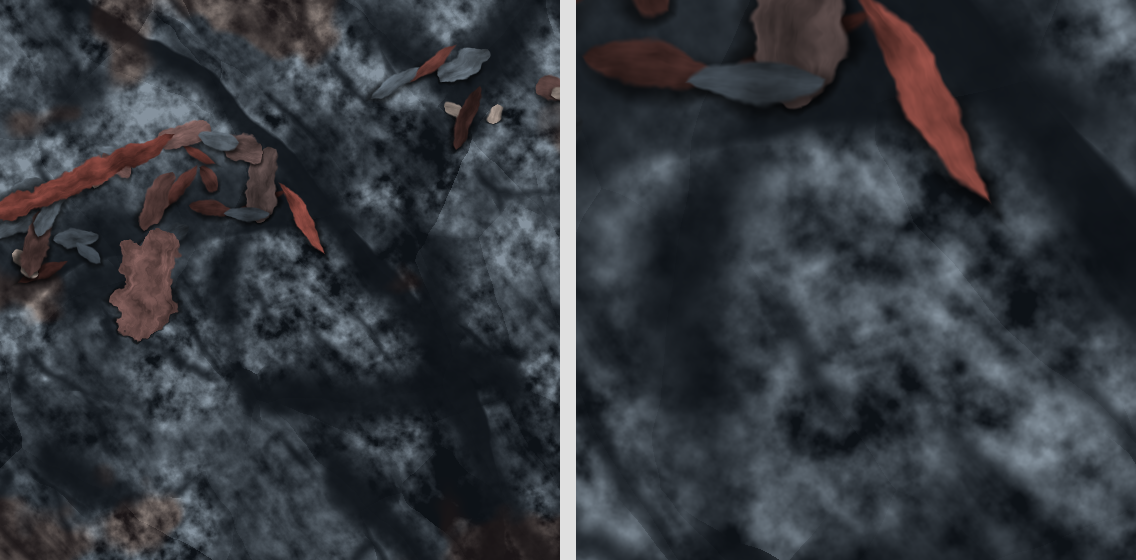
Left, the full canvas; right, a detail of the centre.
Reproduce this texture procedurally as a WebGL 2 fragment shader.

```glsl
#version 300 es
precision highp float;
// Dark fractured slate with mottled faces, deep crevices and rust-red bark litter.

uniform vec2 u_resolution;
out vec4 outColor;

const vec3 SLATE_DARK = vec3(0.080, 0.100, 0.122);
const vec3 SLATE_PALE = vec3(0.42, 0.465, 0.505);
const vec3 EARTH_DARK = vec3(0.14, 0.11, 0.11);
const vec3 EARTH_PALE = vec3(0.47, 0.41, 0.38);
const vec3 BARK_RED   = vec3(0.36, 0.19, 0.17);
const vec3 BARK_GREY  = vec3(0.41, 0.34, 0.335);
const vec3 CHIP_PALE  = vec3(0.58, 0.53, 0.50);
const vec2 SLAB_SCALE = vec2(1.9, 3.3);   // cells along and across the bedding
const vec2 FACET_SCALE = vec2(4.2, 8.5);
const float BEDDING_ANGLE = -0.88;
const float BASE_TONE = 0.52;
const float MOTTLE_GAIN = 1.25;
const float GRAIN_GAIN = 1.3;
const float FLECK_GAIN = 0.85;
const float SOFT_EDGE = 0.0022;
const int LITTER_COUNT = 32;

float hash(vec2 p) {
  p = fract(p * vec2(123.34, 456.21));
  p += dot(p, p + 45.32);
  return fract(p.x * p.y);
}

mat2 rotate(float a) {
  float c = cos(a), s = sin(a);
  return mat2(c, s, -s, c);
}

float noise(vec2 p) {
  vec2 i = floor(p), f = fract(p);
  f = f * f * (3.0 - 2.0 * f);
  return mix(mix(hash(i), hash(i + vec2(1, 0)), f.x),
             mix(hash(i + vec2(0, 1)), hash(i + vec2(1, 1)), f.x), f.y);
}

float fbm(vec2 p) {
  float sum = 0.0, amp = 0.533;
  for (int i = 0; i < 4; i++) {
    sum += amp * noise(p);
    p = rotate(0.6) * p * 2.03 + 7.1;
    amp *= 0.5;
  }
  return sum;
}

// Cellular slabs: xy = offset to the cell centre, z = border distance, w = cell hash
vec4 slabs(vec2 p) {
  vec2 base = floor(p), near = vec2(9.0), next = vec2(9.0);
  float id = 0.0;
  for (int y = -1; y <= 1; y++)
    for (int x = -1; x <= 1; x++) {
      vec2 cell = base + vec2(x, y);
      vec2 r = cell + 0.1 + 0.8 * vec2(hash(cell + 3.7), hash(cell + 18.3)) - p;
      if (dot(r, r) < dot(near, near)) { next = near; near = r; id = hash(cell + 31.9); }
      else if (dot(r, r) < dot(next, next)) next = r;
    }
  return vec4(near, dot(0.5 * (near + next), normalize(next - near)), id);
}

float hollowLine(float x) { return 0.45 + 0.47 * x - 0.42 * x * x; }

// One ragged bark piece with a contact shadow below; a higher blunt gives squarer ends
vec3 addPiece(vec3 col, vec2 p, vec2 centre, float angle, vec2 size, float blunt, vec3 tint, float seed) {
  vec2 d = rotate(-angle) * (p - centre);
  d += (vec2(fbm(p * 32.0 + seed), fbm(p * 32.0 + seed + 50.0)) - 0.5) * vec2(0.9, 1.2) * size.y;
  vec2 u = min(abs(d + vec2(0.3 * d.y, 0.0)) / size, 3.0);
  float dist = size.y * (u.y - 1.0 + pow(u.x, blunt));
  float fibre = 0.6 * fbm(vec2(d.x * 20.0, d.y * 90.0) + seed) + 0.4 * fbm(p * 45.0 + seed);
  float light = 0.2 + 1.5 * fibre + 0.12 * clamp(d.y / size.y, -1.0, 1.0);
  float below = smoothstep(0.02, -0.02, p.y - centre.y);
  col *= 1.0 - 0.55 * below * (1.0 - smoothstep(0.0, 0.014, dist));
  return mix(col, tint * light, 1.0 - smoothstep(-SOFT_EDGE, SOFT_EDGE, dist));
}

void main() {
  vec2 p = gl_FragCoord.xy / u_resolution;
  vec2 warp = vec2(fbm(p * 6.0), fbm(p * 6.0 + 19.0)) - 0.5;
  vec2 w = p + 0.06 * warp;
  vec2 bed = rotate(-BEDDING_ANGLE) * w;

  // Slab faces: tilt, smaller facets, mottling, grain, flecks and bedding streaks
  vec4 slab = slabs(bed * SLAB_SCALE + 4.3);
  vec4 facet = slabs(bed * FACET_SCALE + 12.6);
  float tilt = 6.283 * slab.w;
  float mottle = fbm(p * 9.0 + warp);
  float grain = fbm(p * 38.0 + 1.5 * warp + 40.0);
  float fleck = fbm(p * 75.0 + 9.0);
  float streak = fbm(bed * vec2(9.0, 55.0));
  float rough = 0.45 + 0.85 * smoothstep(0.35, 0.65, mottle);
  float tone = BASE_TONE + 0.3 * (slab.w - 0.5) + 0.22 * dot(slab.xy, vec2(cos(tilt), sin(tilt)));
  tone += 0.26 * (facet.w - 0.5) + MOTTLE_GAIN * (mottle - 0.5) + 0.5 * (streak - 0.5);
  tone += rough * (GRAIN_GAIN * (grain - 0.5) + FLECK_GAIN * (fleck - 0.5));
  tone -= 0.2 * smoothstep(0.5, 0.85, p.x) * (1.0 - smoothstep(0.3, 0.6, p.y));

  // Crevices: broken slab borders, the diagonal cleft and the sheltered hollow
  float gate = smoothstep(0.35, 0.65, noise(p * 6.0 + 11.0));
  float shade = 0.9 * gate * (1.0 - smoothstep(0.02, 0.03 + 0.15 * gate, slab.z));
  float nick = smoothstep(0.5, 0.75, noise(p * 9.0 + 70.0));
  shade = max(shade, 0.75 * nick * (1.0 - smoothstep(0.0, 0.11, facet.z)));
  float cleft = w.x - (0.9 - 0.72 * w.y * w.y);
  shade = max(shade, 0.92 * smoothstep(-0.1, -0.03, cleft) * (1.0 - smoothstep(-0.006, 0.006, cleft)));
  float rise = w.y - hollowLine(w.x);
  float hollow = smoothstep(-0.012, 0.012, rise) * (1.0 - smoothstep(0.07, 0.23, rise));
  shade = max(shade, (0.6 + 0.35 * gate) * hollow * (1.0 - smoothstep(0.5, 0.66, w.x)));
  tone = clamp(tone * (1.0 - shade) - 0.05 * shade, -0.08, 1.3);

  // Slate colour with earthy staining
  vec3 col = mix(SLATE_DARK, SLATE_PALE, tone);
  float stain = smoothstep(0.62, 0.7, fbm(p * 4.0 + 27.0) + 0.1 * smoothstep(0.6, 0.85, p.y));
  col = mix(col, mix(EARTH_DARK, EARTH_PALE, tone), 0.8 * stain);

  // Scattered litter: most in the hollow, the rest on the upper right ledge
  for (int i = 0; i < LITTER_COUNT; i++) {
    float k = float(i);
    vec2 r = vec2(hash(vec2(k, 5.0)), hash(vec2(k, 23.0)));
    vec2 s = vec2(hash(vec2(k, 41.0)), hash(vec2(k, 67.0)));
    vec2 centre = vec2(0.5 * r.x, hollowLine(0.5 * r.x) + 0.01 + 0.19 * r.y);
    if (i % 4 == 1) centre = vec2(0.66 + 0.36 * r.x, 0.77 + 0.13 * r.y);
    bool chip = i % 6 == 1;
    vec2 size = chip ? vec2(0.018, 0.012) : vec2(0.025 + 0.045 * s.x, 0.008 + 0.017 * s.y);
    vec3 tint = mix(BARK_RED, BARK_GREY, s.y) * (0.5 + 0.6 * r.y);
    if (i % 3 == 0) tint = mix(SLATE_DARK, SLATE_PALE, 0.3 + 0.5 * r.y);
    if (chip) tint = CHIP_PALE;
    col = addPiece(col, p, centre, 0.4 + 2.6 * (s.x - 0.5), size, 2.0 + 4.0 * s.y, tint, k * 3.1);
  }
  // Long branch, broad bark flake and bright blade
  col = addPiece(col, p, vec2(0.13, 0.675), 0.42, vec2(0.2, 0.021), 5.0, BARK_RED * 1.1, 8.0);
  col = addPiece(col, p, vec2(0.265, 0.495), 1.48, vec2(0.1, 0.05), 6.0, mix(BARK_RED, BARK_GREY, 0.65), 15.0);
  col = addPiece(col, p, vec2(0.54, 0.613), -1.0, vec2(0.075, 0.016), 2.0, BARK_RED * 1.3, 33.0);
  outColor = vec4(col, 1.0);
}
```
